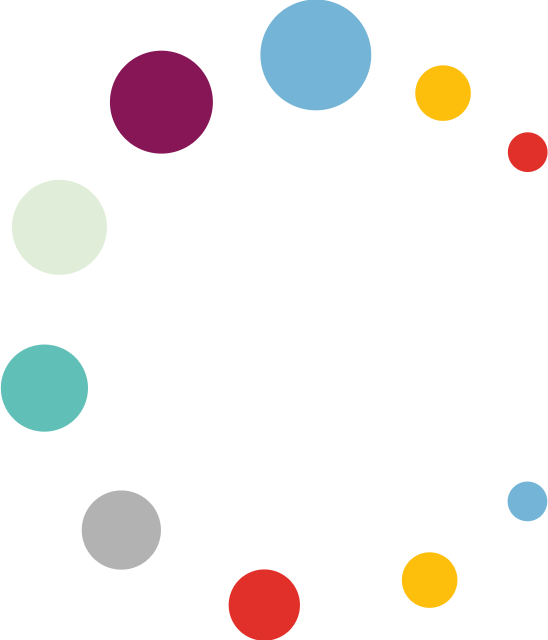
Give the GLSL for this background, as a WebGL 2 fragment shader.

```glsl
#version 300 es
precision highp float;

uniform vec2 u_resolution;
out vec4 fragColor;

// Ring centre as a fraction of the canvas; lengths are in canvas heights
const vec2 RING_CENTER = vec2(0.5772, 0.4805);
const vec3 BACKGROUND = vec3(1.0);

// Each arc: x = value at its first dot, y = change per dot
// Angles are in degrees, counterclockwise from the top
const vec2 MAIN_ANGLE = vec2(0.1, 33.82);
const vec2 MAIN_ORBIT = vec2(0.4337, 0.0);
const vec2 MAIN_SIZE = vec2(0.0866, -0.00618);

const vec2 LOWER_ANGLE = vec2(204.59, 26.75);
const vec2 LOWER_ORBIT = vec2(0.4255, -0.0030);

const vec2 UPPER_ANGLE = vec2(-27.9, -21.64);
const vec2 UPPER_ORBIT = vec2(0.4232, 0.0109);

const vec2 TAIL_SIZE = vec2(0.0434, -0.0124);

const int YELLOW = 6;
const int PALETTE_SIZE = 7;
const vec3 PALETTE[PALETTE_SIZE] = vec3[](
    vec3(0.455, 0.706, 0.839),  // blue
    vec3(0.529, 0.086, 0.337),  // purple
    vec3(0.878, 0.933, 0.851),  // pale green
    vec3(0.376, 0.749, 0.714),  // teal
    vec3(0.698, 0.698, 0.698),  // grey
    vec3(0.882, 0.184, 0.161),  // red
    vec3(0.992, 0.749, 0.043)   // yellow
);

// Paints a run of dots whose angle, orbit and size change evenly
void paintArc(inout vec3 color, vec2 p, int count, vec2 angle, vec2 orbit,
              vec2 size, int firstColor, int colorStep) {
    for (int i = 0; i < count; i++) {
        vec2 term = vec2(1.0, float(i));
        float a = radians(dot(angle, term));
        vec2 center = dot(orbit, term) * vec2(-sin(a), cos(a));
        float edge = length(p - center) - dot(size, term);
        float coverage = clamp(0.5 - edge * u_resolution.y, 0.0, 1.0);
        int index = (firstColor + i * colorStep) % PALETTE_SIZE;
        color = mix(color, PALETTE[index], coverage);
    }
}

void main() {
    vec2 p = (gl_FragCoord.xy - RING_CENTER * u_resolution) / u_resolution.y;
    vec3 color = BACKGROUND;

    // Large dots down the left, then the two small tails on the right
    paintArc(color, p, 6, MAIN_ANGLE, MAIN_ORBIT, MAIN_SIZE, 0, 1);
    paintArc(color, p, 2, LOWER_ANGLE, LOWER_ORBIT, TAIL_SIZE, YELLOW, 1);
    paintArc(color, p, 2, UPPER_ANGLE, UPPER_ORBIT, TAIL_SIZE, YELLOW, -1);

    fragColor = vec4(color, 1.0);
}
```
